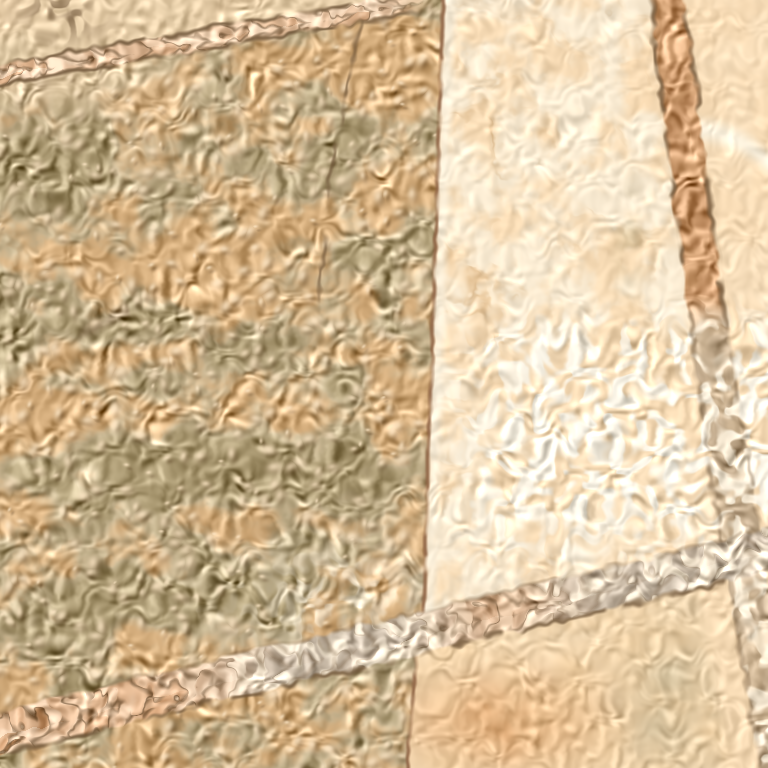
Give the GLSL for this texture, as a WebGL 1 fragment shader.

```glsl
precision highp float;
// Sunlit worn stone slabs divided by joints of small bricks and thin cracks.
uniform vec2 u_resolution;
#define OLIVE vec3(.68, .61, .45)
#define GREY_TAN vec3(.79, .72, .58)
#define WARM vec3(.86, .70, .50)
#define PEACH vec3(.97, .86, .71)
#define CREAM vec3(.99, .95, .87)
#define SHADOW vec3(.43, .33, .22)
#define GRAIN 100.
#define RELIEF .34
#define BRICKS 24.

float hash(vec2 p) {
  vec3 q = fract(p.xyx * .1031);
  q += dot(q, q.yzx + 33.33);
  return fract((q.x + q.y) * q.z);
}

float noise(vec2 p) {
  vec2 i = floor(p), f = fract(p);
  f = f * f * (3. - 2. * f);
  return mix(mix(hash(i), hash(i + vec2(1, 0)), f.x),
             mix(hash(i + vec2(0, 1)), hash(i + 1.), f.x), f.y);
}

float fbm(vec2 p) {
  float sum = 0., amp = .53;
  for (int i = 0; i < 4; i++) {
    sum += amp * noise(p);
    p = mat2(1.6, 1.2, -1.2, 1.6) * p + 7.3;
    amp *= .5;
  }
  return sum;
}

float blob(vec2 p, float x, float y, float rx, float ry) {
  vec2 d = (p - vec2(x, y)) / vec2(rx, ry);
  return exp(-dot(d, d));
}

float line(float d, float w) { return 1. - smoothstep(0., w, abs(d)); }
float band(float d, float w) { return 1. - smoothstep(w - .003, w + .003, abs(d)); }
float edge(float d) { return smoothstep(-.002, .002, d); }
void tint(inout vec3 c, vec3 to, float amount) { c = mix(c, to, amount); }

// Scattered tilted chips: x is the bright face, y the shaded side.
vec2 chips(vec2 p) {
  vec2 lit = vec2(0);
  for (int j = -1; j <= 1; j++) for (int i = -1; i <= 1; i++) {
    vec2 id = floor(p) + vec2(i, j);
    float keep = step(hash(id + 3.7), .4), a = hash(id + 9.1) * 1.8 - .2;
    float size = .1 + .2 * hash(id + 23.);
    vec2 d = p - id - vec2(hash(id), hash(id + 51.));
    mat2 turn = mat2(cos(a), -sin(a), sin(a), cos(a));
    lit = max(lit, keep * vec2(blob(turn * d, 0., 0., size * 1.6, size),
      blob(turn * (d - vec2(.2, -.26)), 0., 0., size * 1.8, size)));
  }
  return lit;
}

// Slanted small bricks along u, folded into a chevron across v.
vec3 brickwork(float u, float v, float whiten, float grit) {
  float s = u * BRICKS + abs(v + .15) * .8 + .45 * grit;
  float tone = hash(vec2(floor(s), step(-.15, v)));
  vec3 c = mix(vec3(.84, .64, .47), vec3(.98, .86, .74), tone * .6 + grit * .4);
  tint(c, mix(vec3(.74, .70, .64), CREAM, grit), whiten);
  return mix(c, SHADOW, line(fract(s + .5) - .5, .25) * (.6 - .4 * whiten));
}

void main() {
  vec2 p = gl_FragCoord.xy / u_resolution;
  float wobble = (noise(p * 34.) + noise(p * 90.) - 1.) * .006;
  float mid = fbm(p * 24. + 4.), patches = fbm(p * vec2(9, 13));
  vec2 warp = p * GRAIN + 3. * vec2(mid, noise(p * 40.));
  float emboss = (noise(warp) - noise(warp + vec2(.55, -.65))) * RELIEF;
  emboss *= .4 + 1.3 * noise(p * 30. + 8.);
  float grit = smoothstep(.3, .7, noise(warp * .85 + 17.));
  float worn = smoothstep(.25, .65, noise(p * 45. + 31.));
  vec2 chip = chips(p * 50.);

  // Signed distances from the joints
  float t = 1. - p.y;
  float low = p.y - .047 - .236 * p.x + wobble;
  float top = p.y - .902 - .175 * p.x + wobble;
  float seam = p.x - mix(.53 + .08 * p.y, .545 + .032 * p.y, step(0., low)) + wobble * .4;
  float side = p.x - .871 - .105 * t - .04 * t * t + wobble;
  float split = p.x - .415 - .29 * pow(max(p.y - .53, 0.), 2.) + wobble;

  // Rough left slab: warm and olive patches
  float warmth = blob(p, .19, .65, .16, .06) + blob(p, .07, .46, .1, .05)
    + blob(p, .14, .29, .12, .05) + blob(p, .51, .84, .05, .15);
  float moss = blob(p, .12, .57, .12, .04) + blob(p, .25, .4, .15, .06)
    + blob(p, .04, .18, .12, .06) + blob(p, .3, .24, .09, .08);
  float hue = (patches - .5) * 1.6 + (mid - .5) * 1.3 + .45 * (warmth - moss);
  vec3 rough = mix(GREY_TAN, WARM, smoothstep(-.15, .4, hue));
  tint(rough, OLIVE, smoothstep(.05, .5, .15 - hue));
  tint(rough, PEACH, .7 * blob(p, .06, .9, .17, .05));
  tint(rough, CREAM, .65 * grit * blob(p, .44, .22, .14, .07));
  tint(rough, SHADOW, .6 * worn * blob(p, .14, .52 + .45 * p.x, .06, .009));
  rough = mix(rough * .96, SHADOW, chip.y * .3) + emboss;
  tint(rough, vec3(1, .91, .78), chip.x * .7);
  tint(rough, SHADOW, .6 * worn * line(split, .005) * smoothstep(.53, .65, p.y));

  // Smooth pale slabs, bleached and gritty in the lower right
  float bleach = smoothstep(.2, .38, p.y) * smoothstep(.37, .47, t) * smoothstep(.54, .7, p.x);
  float veins = line(fbm(p * vec2(11, 14) + mid) - .5, .09) * worn;
  vec3 pale = mix(PEACH, CREAM, smoothstep(.3, .65, mid) * .75);
  tint(pale, WARM * .97, veins * (.15 + .5 * blob(p, .64, .68, .07, .2)));
  tint(pale, OLIVE, .4 * worn * blob(p, .82, .69, .018, .06));
  tint(pale, CREAM, .8 * line(seam - .008, .014));
  tint(pale, PEACH, edge(side) * .8);
  float arc = p.y - .83 + 5. * pow(max(p.x - .91, 0.), 2.);
  tint(pale, CREAM, line(arc, .025) * step(0., side));
  tint(pale, mix(PEACH, vec3(1, .985, .94), grit), bleach * .85);
  pale += emboss * (.35 + .4 * bleach);

  // Slabs below the lower joint and above the upper one
  vec3 under = mix(vec3(.93, .80, .62), CREAM, .5 * mid);
  tint(under, vec3(.86, .64, .43), (.3 + mid) * blob(p, .66, .06, .12, .06));
  tint(under, GREY_TAN, (.2 + mid) * blob(p, .87, .08, .06, .09));
  tint(under, PEACH, smoothstep(-.075, -.05, side));
  vec3 col = mix(rough, mix(under + emboss * .5, pale, edge(low)), edge(seam));
  vec3 upper = mix(PEACH, GREY_TAN, patches * .7) + emboss * .7;
  tint(upper, SHADOW, .7 * grit * blob(p, .08, .98, .05, .03));
  tint(col, upper, edge(top) * step(seam, 0.));

  // Thin seam, then the brick joints with broken shaded borders
  tint(col, vec3(.55, .38, .26), line(seam, .005) * (.35 + .5 * worn));
  float fade = smoothstep(.42, .5, 1. - p.x);
  tint(col, brickwork(p.x, top / .013, .15, grit) + emboss, band(top, .012) * fade);
  tint(col, SHADOW, .8 * worn * line(abs(top) - .013, .005) * fade);
  float dust = smoothstep(.38, .44, t), width = .022 + .005 * t;
  vec3 rubble = mix(vec3(.71, .51, .34), vec3(.91, .72, .54), mid * .6 + grit * .4);
  tint(rubble, mix(vec3(.72, .64, .53), CREAM, grit), dust * .9);
  tint(col, rubble + emboss, band(side, width) * (1. - .35 * dust * worn));
  tint(col, SHADOW, worn * line(abs(side) - width, .006) * (.75 - .35 * dust));
  float white = smoothstep(.2, .38, p.x) - .7 * blob(p, .65, .2, .08, .1);
  tint(col, brickwork(p.x, low / .028, white * .85, grit) + emboss, band(low, .027));
  tint(col, SHADOW, worn * (line(low + .028, .006) * .75 + line(low - .028, .005) * .3));
  gl_FragColor = vec4(clamp(col, 0., 1.), 1);
}
```
